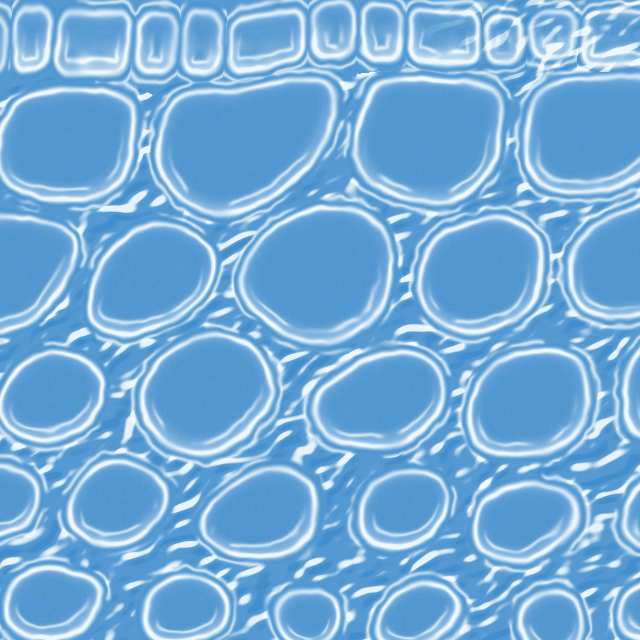
Write a Shadertoy shader that draws this texture.

```glsl
// Blue embossed plant tissue: large rounded cells with pale walls under a strip of small cells.
const vec3 CELL_BLUE = vec3(0.33, 0.59, 0.84);
const vec3 GRAIN_TEAL = vec3(0.30, 0.60, 0.77);
const vec3 WALL_BLUE = vec3(0.33, 0.60, 0.82);
const vec3 RIM_WHITE = vec3(0.93, 0.97, 0.99);
const vec2 LONG_AXIS = vec2(0.94, -0.34);  // direction in which large cells stretch
const float STRETCH = 0.24;
const float STRIP_BOTTOM = 0.112;  // depth where the large cells begin
const float STRIP_PITCH = 0.092;   // width of a small cell
const float WALL_HALF = 0.0125;    // half the gap between large cells
const float ROUNDNESS = 0.025;     // softness of the cell corners
const float RIM_WIDTH = 0.0044;
const float GRAIN_SCALE = 470.0;

float hash(vec2 p) {
    return fract(sin(dot(p, vec2(127.1, 311.7))) * 43758.5);
}

float noise(vec2 p) {
    vec2 i = floor(p), f = fract(p);
    f = f * f * (3.0 - 2.0 * f);
    return mix(mix(hash(i), hash(i + vec2(1, 0)), f.x),
               mix(hash(i + vec2(0, 1)), hash(i + vec2(1, 1)), f.x), f.y);
}

vec2 noise2(vec2 p) {
    return vec2(noise(p), noise(p + 37.3)) - 0.5;
}

// Soft line of the given width around x = 0
float line(float x, float width) {
    return exp(-x * x / (width * width));
}

// Shortens vectors along the long axis, so that cells grow along it
vec2 squash(vec2 v) {
    return v - STRETCH * LONG_AXIS * dot(LONG_AXIS, v);
}

// Centre of a large cell; rows and columns shrink with depth
vec2 cellCentre(int row, int col) {
    float r = float(row), c = float(col);
    float pitch = 0.282 - 0.023 * r;
    vec2 jitter = vec2(hash(vec2(c, r)), hash(vec2(c + 9.0, r + 5.0))) - 0.5;
    float x = (c + 0.42 + 0.5 * mod(r, 2.0)) * pitch;
    float depth = 0.208 + 0.222 * r - 0.0085 * r * r;
    return vec2(x, depth) + jitter * pitch * vec2(0.26, 0.2);
}

// Rounded Voronoi cells: x = distance inside the rim, yz = inward direction
vec3 largeCells(vec2 pos) {
    vec2 p = squash(pos), own = vec2(9.0);
    for (int r = 0; r < 6; r++)
        for (int c = -2; c < 8; c++) {
            vec2 q = squash(cellCentre(r, c));
            if (distance(p, q) < distance(p, own)) own = q;
        }
    float sum = exp(-(pos.y - STRIP_BOTTOM) / ROUNDNESS);
    vec2 grad = vec2(0, sum);
    for (int r = 0; r < 6; r++)
        for (int c = -2; c < 8; c++) {
            vec2 q = squash(cellCentre(r, c));
            vec2 away = q - own;
            if (dot(away, away) < 1e-6) continue;
            vec2 n = normalize(away);
            float w = exp(-dot(0.5 * (own + q) - p, n) / ROUNDNESS);
            sum += w;
            grad -= w * squash(n);
        }
    grad /= sum;
    float slope = max(length(grad), 0.4);
    return vec3((-ROUNDNESS * log(sum) - WALL_HALF) / slope, grad / slope);
}

// Row of small rounded boxes of uneven width, positive inside
float smallCells(vec2 p) {
    float u = p.x / STRIP_PITCH + 0.2 * sin(p.x * 23.0);
    float id = floor(u);
    float width = STRIP_PITCH / (1.0 + 4.6 * STRIP_PITCH * cos(p.x * 23.0));
    vec2 q = vec2((fract(u) - 0.5) * width, p.y - 0.058 - 0.008 * hash(vec2(id, 3.0)));
    vec2 halfSize = vec2(0.5 * width - 0.008, 0.038 + 0.008 * (hash(vec2(id, 8.0)) - 0.5));
    float radius = 0.02;
    vec2 b = abs(q) - halfSize + radius;
    return radius - length(max(b, 0.0)) - min(max(b.x, b.y), 0.0);
}

void mainImage(out vec4 fragColor, in vec2 fragCoord) {
    vec2 uv = fragCoord / iResolution.y;
    vec2 pos = vec2(uv.x, 1.0 - uv.y);
    vec2 p = pos + 0.035 * noise2(pos * 5.0) + 0.006 * noise2(pos * 24.0);

    // Cell shapes
    vec3 large = largeCells(p);
    float small = smallCells(p);
    bool inStrip = small > large.x;
    float e = max(small, large.x);
    float lower = inStrip ? smoothstep(0.04, 0.09, p.y) : smoothstep(0.2, -0.8, large.z);
    float inside = smoothstep(-0.002, 0.004, e);
    float patchy = noise(pos * 26.0);
    float wobble = noise(pos * 62.0) - 0.5;

    // Bright rim with a dark flank; a second crescent and a haze on the lower side
    float rim = e + 0.003 * wobble;
    float light = line(rim, RIM_WIDTH) * (0.55 + 0.55 * patchy) * (inStrip ? 0.85 : 1.0);
    light += 0.12 * line(e, 0.011) - 0.10 * line(rim + 0.0085, 0.004);
    light += 0.65 * lower * line(e - 0.012 - 0.009 * patchy - 0.004 * wobble, 0.0036)
           * smoothstep(0.15, 0.5, patchy);
    light += inside * (0.05 + 0.22 * lower) * smoothstep(0.035, 0.0, e);
    if (inStrip) light += inside * 0.4 * lower * noise(pos * 45.0 + 4.0);

    // Broken, uneven outer wall line
    float broken = smoothstep(0.3, 0.5, noise(pos * 23.0 + 11.0));
    light += 0.75 * broken * line(e + 0.0145 + 0.007 * wobble, 0.0034);

    // Crumpled, embossed scraps in the gaps and in the ragged end of the strip
    vec2 scrap = (pos + 0.02 * noise2(pos * 17.0)) * vec2(42.0, 72.0) + vec2(0.0, 20.0 * pos.x);
    float relief = noise(scrap + vec2(0.25, 0.45)) - noise(scrap);
    float gap = smoothstep(-0.011, -0.019, e);
    if (inStrip) gap = 0.8 * smoothstep(0.62, 0.85, pos.x);
    light += gap * (0.95 * smoothstep(0.06, 0.3, relief) - 0.12 * smoothstep(0.05, 0.3, -relief));

    // Fine grain on the flat cell interiors
    float grain = smoothstep(0.48, 0.68, noise(uv * GRAIN_SCALE));
    vec3 fill = mix(CELL_BLUE, GRAIN_TEAL, grain * smoothstep(0.0, 0.02, e));
    vec3 colour = mix(WALL_BLUE, fill, inside);
    colour = mix(colour, RIM_WHITE, clamp(light, -0.12, 1.0));
    fragColor = vec4(colour, 1.0);
}
```
